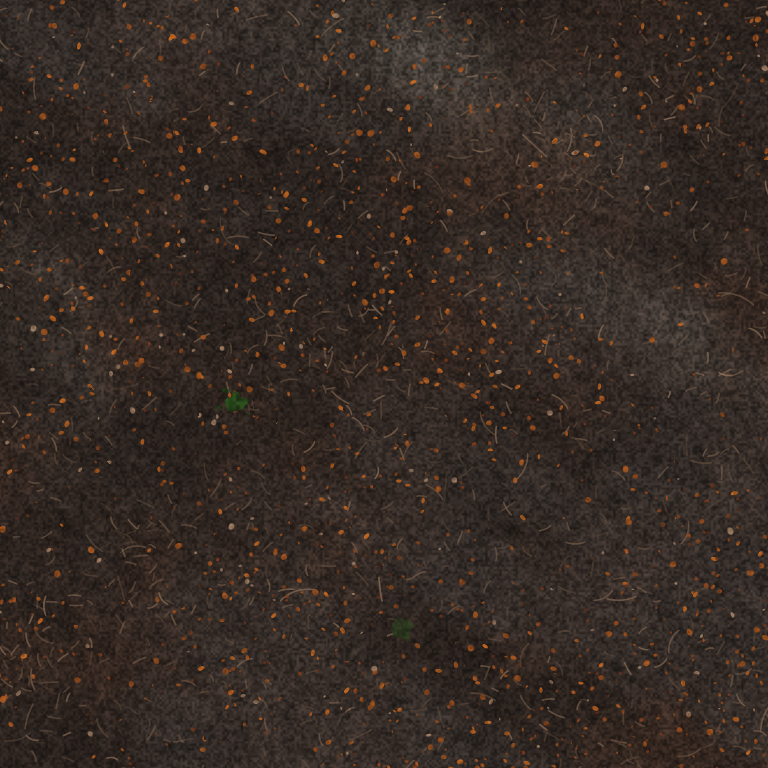
Give the GLSL for this texture, as a three.js fragment shader.

```glsl
#define DARK_SOIL vec3(0.165, 0.134, 0.118)
#define BROWN_SOIL vec3(0.222, 0.160, 0.130)
#define GREY_SOIL vec3(0.222, 0.196, 0.182)
#define DRY_TRACK vec3(0.305, 0.282, 0.258)
#define RUST vec3(0.36, 0.16, 0.09)
#define ORANGE vec3(0.74, 0.39, 0.12)
#define STRAW vec3(0.47, 0.37, 0.29)
#define SPRIG vec3(0.13, 0.27, 0.09)
#define GRAIN 0.62
#define LEAF_SHARE 0.15
#define TWIG_SHARE 0.10
#define SLOPE 0.5

varying vec2 vUv;

vec3 hash3(vec2 p) {
  vec3 q = fract(p.xyx * vec3(0.1031, 0.1030, 0.0973));
  q += dot(q, q.yxz + 33.33);
  return fract((q.xxy + q.yzz) * q.zyx);
}

float noise(vec2 p) {
  vec2 i = floor(p), f = fract(p);
  f = f * f * (3.0 - 2.0 * f);
  float low = mix(hash3(i).x, hash3(i + vec2(1.0, 0.0)).x, f.x);
  float high = mix(hash3(i + vec2(0.0, 1.0)).x, hash3(i + 1.0).x, f.x);
  return mix(low, high, f.y);
}

mat2 rotation(float a) {
  return mat2(cos(a), -sin(a), sin(a), cos(a));
}

float fbm(vec2 p) {
  float sum = 0.0, amp = 0.5;
  for (int i = 0; i < 5; i++) {
    sum += amp * noise(p);
    p = rotation(0.6) * p * 2.03 + 17.3;
    amp *= 0.5;
  }
  return sum;
}

// Soft elliptical patch lying along the slope
float patchMask(vec2 p, vec2 centre, vec2 size) {
  vec2 d = rotation(-SLOPE) * (p - centre) / size;
  return exp(-dot(d, d));
}

// Dry wheel tracks, crossed by tread ridges
float trackMask(vec2 p) {
  float m = patchMask(p, vec2(0.54, 0.92), vec2(0.24, 0.075));
  m += 0.55 * patchMask(p, vec2(0.87, 0.58), vec2(0.22, 0.05));
  m += 0.5 * patchMask(p, vec2(0.05, 0.66), vec2(0.13, 0.035));
  m += 0.4 * patchMask(p, vec2(0.08, 0.54), vec2(0.10, 0.04));
  return clamp(m * (0.35 + 1.2 * fbm(p * 9.0)), 0.0, 1.0);
}

// Heaps of straw and torn roots
float litterMask(vec2 p) {
  float m = patchMask(p, vec2(0.74, 0.80), vec2(0.07, 0.05));
  m += patchMask(p, vec2(0.19, 0.25), vec2(0.05, 0.06));
  m += patchMask(p, vec2(0.03, 0.15), vec2(0.07, 0.05));
  m += 0.6 * patchMask(p, vec2(0.45, 0.53), vec2(0.13, 0.08));
  m += 0.6 * patchMask(p, vec2(0.89, 0.86), vec2(0.09, 0.05));
  return min(m, 1.0);
}

vec3 soil(vec2 p, float litter) {
  vec2 along = rotation(-SLOPE) * p;
  float track = trackMask(p);
  float brown = smoothstep(0.36, 0.64, fbm(p * 5.0 + 4.0) + 0.12 * (0.5 - p.y));
  float grey = smoothstep(0.40, 0.62, fbm(along * vec2(3.0, 7.0) + 31.0));
  vec3 col = mix(DARK_SOIL, BROWN_SOIL, max(brown * 0.75, litter * 0.8));
  col = mix(col, GREY_SOIL, 0.6 * grey * (1.0 - litter));
  col = mix(col, DRY_TRACK, 0.75 * track);
  float ridge = sin(along.x * 230.0 + along.y * 90.0 + 7.0 * fbm(p * 14.0));
  col *= 1.0 + 0.12 * ridge * track;
  col *= 0.8 + 0.4 * fbm(p * 45.0);
  return col * (1.0 + GRAIN * (noise(p * 330.0) - 0.5) + 0.3 * (noise(p * 150.0 + 9.0) - 0.5));
}

// Thin bent twigs, one per cell on turned grids
vec3 addTwigs(vec3 col, vec2 p, float litter) {
  for (int i = 0; i < 6; i++) {
    float layer = float(i), scale = 15.0 + 6.0 * layer;
    vec2 g = rotation(layer * 1.1 + 0.3) * p * scale + layer * 37.0;
    vec3 h = hash3(floor(g)), k = hash3(floor(g) + 71.0);
    vec2 d = rotation(h.x * 6.283) * (fract(g) - 0.5 - 0.2 * (k.xy - 0.5));
    d.y += (h.y - 0.5) * 1.6 * d.x * d.x;
    float span = 0.15 + 0.22 * k.z;
    float dist = length(vec2(max(abs(d.x) - span, 0.0), d.y)) / scale;
    float shown = step(h.z, TWIG_SHARE + 0.6 * litter);
    float ink = shown * (1.0 - smoothstep(0.0003, 0.0019, dist));
    col = mix(col, STRAW * (0.65 + 0.55 * k.x), ink * (0.3 + 0.5 * k.y));
  }
  return col;
}

// Small fallen leaves, from dull rust to bright orange, a few pale
vec3 addLeaves(vec3 col, vec2 p) {
  float crowd = LEAF_SHARE * (0.3 + 1.4 * smoothstep(0.3, 0.65, fbm(p * 6.0 + 60.0)));
  for (int i = 0; i < 4; i++) {
    float layer = float(i), scale = 40.0 + 5.0 * layer;
    vec2 g = rotation(layer * 0.8 + 0.2) * p * scale + layer * 53.0;
    vec3 h = hash3(floor(g) + 11.0), k = hash3(floor(g) + 143.0);
    vec2 d = rotation(h.x * 6.283) * (fract(g) - 0.5 - 0.5 * (k.xy - 0.5)) / scale;
    float dist = length(d * vec2(1.0, 1.0 + 0.8 * h.y)) + 0.0012 * (noise(p * 260.0) - 0.5);
    float radius = mix(0.0016, 0.0046, k.z * k.z);
    float ink = step(h.z, crowd) * (1.0 - smoothstep(radius - 0.0011, radius + 0.0011, dist));
    vec3 tint = mix(RUST, ORANGE, clamp(k.z * 0.7 + h.y * 0.5 - 0.1, 0.0, 1.0));
    tint = mix(tint, STRAW * 1.25, step(0.9, k.x));
    col = mix(col, tint * (0.8 + 0.4 * noise(p * 300.0)), ink * 0.88);
  }
  return col;
}

float sprigMask(vec2 p, vec2 centre, float size) {
  float edge = length(p - centre) / size + 1.6 * (noise(p * 130.0) - 0.5);
  return 1.0 - smoothstep(0.6, 1.0, edge);
}

void main() {
  float litter = litterMask(vUv) * smoothstep(0.2, 0.6, fbm(vUv * 16.0));
  vec3 col = addTwigs(soil(vUv, litter), vUv, litter);
  col = addLeaves(col, vUv);
  float green = sprigMask(vUv, vec2(0.305, 0.475), 0.017);
  green += 0.5 * sprigMask(vUv, vec2(0.52, 0.18), 0.014);
  col = mix(col, SPRIG * (0.6 + 0.8 * noise(vUv * 200.0)), min(green, 1.0) * 0.85);
  gl_FragColor = vec4(col, 1.0);
}
```
